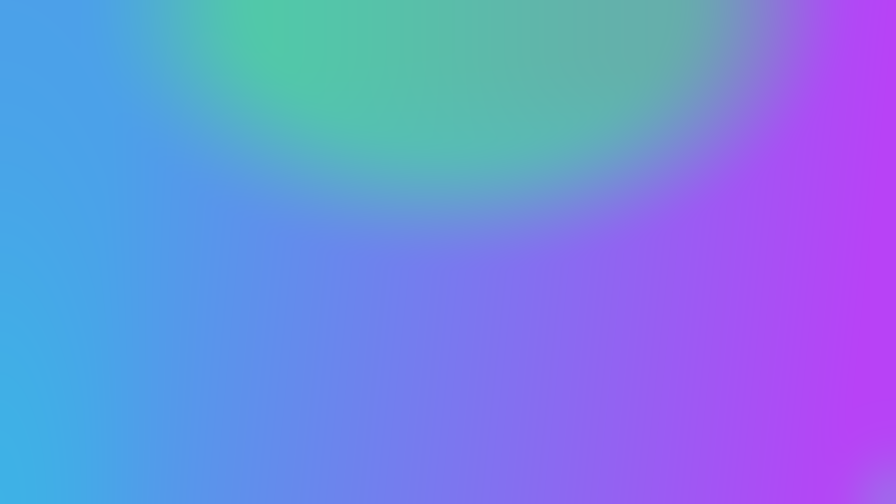
A WebGL 1 fragment shader for this background:

```glsl
precision highp float;
// Soft blue-to-violet gradient with a broad green glow hanging from the top edge.

uniform vec2 u_resolution;

// Colours
const vec3 BLUE = vec3(0.30, 0.625, 0.915);
const vec3 VIOLET = vec3(0.72, 0.26, 0.965);
const vec3 CYAN = vec3(0.24, 0.70, 0.90);
const vec3 LAVENDER = vec3(0.62, 0.42, 0.92);
const vec3 GREEN = vec3(0.315, 0.79, 0.66);
const vec3 SAGE = vec3(0.40, 0.68, 0.67);
const vec3 TEAL = vec3(0.33, 0.74, 0.75);

// Base sweep, in fractions of the canvas
const float SWEEP_START = 0.08;
const float SWEEP_END = 0.94;
const float SWEEP_CURVE = 1.15;
const float SWEEP_TILT = 0.06;

// Corner tints
const vec2 CYAN_RADIUS = vec2(0.12, 0.60);
const vec2 LAVENDER_RADIUS = vec2(0.05, 0.09);

// Green glow: an ellipse centred on the top edge
const vec2 GLOW_CENTER = vec2(0.52, 1.0);
const vec2 GLOW_RADIUS = vec2(0.335, 0.412);
const float GLOW_INNER = 0.66;
const float GLOW_OUTER = 1.32;

// Gaussian falloff around a point
float falloff(vec2 p, vec2 center, vec2 radius) {
  vec2 d = (p - center) / radius;
  return exp(-dot(d, d));
}

// Horizontal sweep, leaning slightly, with tinted lower corners
vec3 baseColor(vec2 p) {
  float t = (p.x - SWEEP_TILT * p.y - SWEEP_START) / (SWEEP_END - SWEEP_START);
  vec3 color = mix(BLUE, VIOLET, pow(clamp(t, 0.0, 1.0), SWEEP_CURVE));
  color = mix(color, CYAN, 0.95 * falloff(p, vec2(0.0), CYAN_RADIUS));
  return mix(color, LAVENDER, 0.9 * falloff(p, vec2(1.0, 0.0), LAVENDER_RADIUS));
}

// Green on the left, sage on the right, teal toward the lower rim
vec3 glowColor(vec2 p) {
  vec3 color = mix(GREEN, SAGE, smoothstep(0.22, 0.82, p.x));
  return mix(color, TEAL, 0.6 * smoothstep(0.90, 0.62, p.y));
}

void main() {
  vec2 p = gl_FragCoord.xy / u_resolution;
  float rim = length((p - GLOW_CENTER) / GLOW_RADIUS);
  float glow = 1.0 - smoothstep(GLOW_INNER, GLOW_OUTER, rim);
  gl_FragColor = vec4(mix(baseColor(p), glowColor(p), glow), 1.0);
}
```
